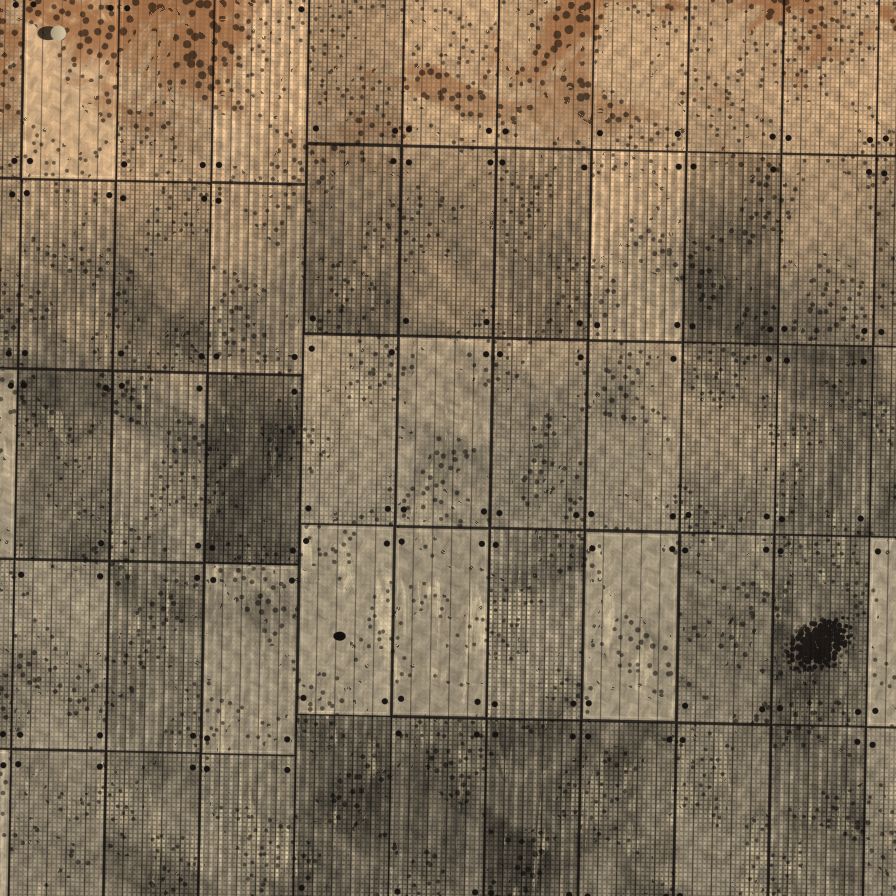
Reproduce this texture procedurally as a Shadertoy shader.

```glsl
const vec2 PANEL = vec2(0.106, 0.2124);      // panel width and height
const vec2 ORIGIN = vec2(0.0273, 0.1987);    // corner of panel (0, 0), from the top left
const vec2 SKEW = vec2(0.018, -0.022);       // slight tilt of the whole wall
const float STEP_COLUMN = 3.0;               // columns from here on sit higher
const float STEP_HEIGHT = 0.046;
const vec2 MESH = vec2(20.0, 42.0);          // embossed cells per panel
const float STRIPS = 5.0;                    // grooved strips per panel
const float GAP = 0.0013;                    // half width of the joints
const float GROOVE = 0.0006;
const float SCREW_RADIUS = 0.0034;
const vec2 SCREW_INSET = vec2(0.0085, 0.0180);
const vec2 STAIN_CENTER = vec2(0.913, 0.718);
const vec2 STONE_CENTER = vec2(0.062, 0.037);
const vec2 HOLE_CENTER = vec2(0.379, 0.710);

const vec3 SAND = vec3(0.78, 0.64, 0.485);
const vec3 CLAY = vec3(0.60, 0.55, 0.46);
const vec3 CREAM = vec3(0.80, 0.73, 0.59);
const vec3 SOOT = vec3(0.20, 0.185, 0.16);
const vec3 RUST = vec3(0.60, 0.39, 0.24);
const vec3 BLACK = vec3(0.075, 0.06, 0.055);
const float TAU = 6.2831853;

float hash(vec2 p) {
    return fract(sin(dot(p, vec2(127.1, 311.7))) * 43758.5);
}

// Layered, warped sines, roughly -0.8 to 0.8
float waves(vec2 p) {
    const mat2 turn = mat2(0.8, 0.6, -0.6, 0.8);
    float sum = 0.0, amp = 0.5;
    for (int i = 0; i < 5; i++) {
        p = turn * p + sin(p.yx * 1.1 + float(i));
        sum += amp * 0.5 * (sin(p.x) + sin(p.y));
        p *= 1.9;
        amp *= 0.6;
    }
    return sum;
}

// Cellular noise: distance to the nearest scattered point
float cells(vec2 p) {
    vec2 base = floor(p);
    float nearest = 2.0;
    for (int y = -1; y <= 1; y++)
    for (int x = -1; x <= 1; x++) {
        vec2 c = base + vec2(x, y);
        vec2 point = c + vec2(hash(c), hash(c + 41.3));
        nearest = min(nearest, length(p - point));
    }
    return nearest;
}

// Smooth-edged fill of a signed distance
float fill(float d, float px) {
    return 1.0 - smoothstep(-px, px, d);
}

void mainImage(out vec4 fragColor, in vec2 fragCoord) {
    float px = 0.8 / iResolution.y;
    vec2 p = fragCoord / iResolution.xy;
    p.y = 1.0 - p.y;

    // Panel layout
    vec2 q = p + SKEW * p.yx - ORIGIN;
    q.y += STEP_HEIGHT * step(STEP_COLUMN, floor(q.x / PANEL.x));
    vec2 id = floor(q / PANEL);
    vec2 local = q - id * PANEL;
    vec2 unit = local / PANEL;
    vec2 border = min(local, PANEL - local);

    // Per-panel character
    float smoothPanel = smoothstep(0.76, 0.82, hash(id + 7.7));
    float ribbed = smoothstep(0.45, 0.75, hash(id + 19.1));
    float darkness = hash(id + 3.3) * (1.0 - smoothPanel);
    float depth = smoothstep(0.05, 0.5, p.y);
    float cloud = waves(p * vec2(17.0, 21.0));
    float blotch = waves(p * 48.0 + id * 9.0);
    float streak = waves(vec2(q.x * 190.0, q.y * 24.0) + id * 13.0);
    float grain = waves(p * 310.0);

    // Sun-bleached base, soot and pale wear
    vec3 color = mix(SAND, CLAY, smoothstep(0.0, 0.62, p.y + 0.12 * cloud));
    color *= 0.94 + 0.12 * hash(id + 11.0);
    float soot = darkness * 0.75 - 0.10 + 0.40 * cloud + 0.35 * streak + 0.2 * blotch;
    color = mix(color, SOOT, clamp(soot, 0.0, 0.8) * mix(0.22, 1.0, depth));
    float wear = smoothstep(0.22, 0.65, streak * 0.7 + blotch * 0.6 - cloud * 0.3);
    color = mix(color, CREAM, 0.55 * wear * depth);
    color *= 1.0 + 0.16 * grain + 0.08 * streak;

    // Embossed mesh, ribs and strip grooves
    vec2 wave = 0.5 + 0.5 * cos(TAU * unit * MESH);
    vec2 resolved = smoothstep(1.6, 2.4, PANEL / MESH * iResolution.y);
    vec2 lines = wave * wave * resolved;
    float relief = (0.28 + 0.18 * darkness + 0.15 * blotch) * mix(1.0, 0.2, smoothPanel);
    relief *= mix(0.65, 1.0, depth);
    color *= 1.06 - relief * max(lines.x, lines.y * 0.85);
    color *= 1.0 + 0.13 * ribbed * sin(TAU * unit.x * STRIPS * 2.0 + 0.6 * blotch);
    float groove = abs(fract(unit.x * STRIPS + 0.5) - 0.5) * PANEL.x / STRIPS;
    color *= 1.0 - 0.38 * fill(groove - GROOVE, px);

    // Rusty dirt and pits, heaviest along the top
    float dirt = 1.0 - smoothstep(0.0, 0.24, p.y);
    color = mix(color, RUST, dirt * 0.75 * smoothstep(-0.05, 0.4, cloud + 0.5 * blotch));
    float pitSize = 0.16 + 0.22 * max(cloud + 0.4 * blotch, 0.0) * (0.4 + dirt);
    float pits = fill(cells(p * 75.0) - pitSize, 75.0 * px);
    color *= 1.0 - 0.5 * pits * step(0.1, blotch + 0.3 * dirt);

    // Dark joints with a lit lip
    vec2 gap = GAP * (0.5 + vec2(hash(id + 5.0), hash(id + 6.0)));
    float edge = min(border.x - gap.x, border.y - gap.y);
    color *= 1.0 + 0.14 * fill(abs(edge - 0.003) - 0.0008, px);
    color = mix(color, BLACK, 0.78 * fill(edge, px));

    // Corner screws, some missing
    vec2 corner = id * 2.0 + step(PANEL * 0.5, local);
    vec2 jitter = 0.004 * (vec2(hash(corner), hash(corner + 8.0)) - 0.5);
    float screw = length(border - SCREW_INSET - jitter) - SCREW_RADIUS;
    color = mix(color, BLACK, 0.95 * fill(screw, px) * step(0.2, hash(corner + 2.0)));

    // Spattered stain
    vec2 s = mat2(0.85, 0.5, -0.5, 0.85) * (p - STAIN_CENTER);
    float spread = exp(-dot(s * s, vec2(620.0, 1300.0)));
    float spatter = fill(cells(p * 170.0) - 0.95 * spread, 170.0 * px);
    color = mix(color, BLACK, 0.88 * spatter * smoothstep(0.12, 0.4, spread + 0.2 * blotch));

    // Stone with its shadow, and a single hole
    vec2 stone = p - STONE_CENTER;
    color = mix(color, BLACK, 0.75 * fill(length((stone + vec2(0.008, 0.0)) * vec2(0.7, 1.1)) - 0.0085, px));
    color = mix(color, CREAM * (0.9 + 14.0 * stone.x), fill(length(stone - vec2(0.003, 0.0)) - 0.0085, px));
    color = mix(color, BLACK, fill(length((p - HOLE_CENTER) * vec2(0.8, 1.1)) - 0.0055, px));

    fragColor = vec4(clamp(color, 0.0, 1.0), 1.0);
}
```
